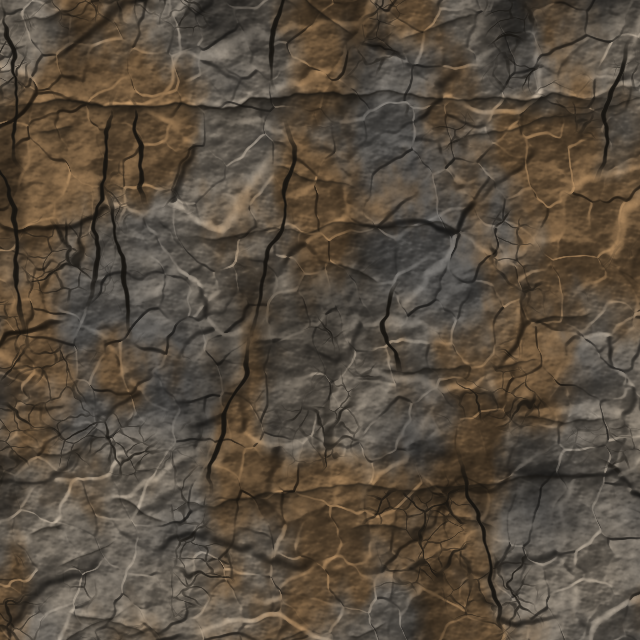
A Shadertoy shader for this texture:

```glsl
// Weathered cliff face: tilted stone facets and fine grain form a height field
// lit from above, tinted with slate, tan and ochre stains, then cut by
// shadowed ledges, steep seams and a broken network of hairline cracks.

const vec3 SLATE = vec3(0.295, 0.288, 0.278);
const vec3 TAN   = vec3(0.435, 0.402, 0.358);
const vec3 OCHRE = vec3(0.400, 0.300, 0.190);
const vec3 GAP   = vec3(0.085, 0.075, 0.060);
const float TEXEL = 0.002;   // sampling step in canvas units

float hash21(vec2 p) {
    vec3 q = fract(p.xyx * 0.1031);
    q += dot(q, q.yzx + 33.33);
    return fract((q.x + q.y) * q.z);
}

vec2 hash22(vec2 p) {
    return vec2(hash21(p + 17.3), hash21(p + 71.9));
}

float noise(vec2 p) {
    vec2 i = floor(p), f = fract(p);
    f = f * f * (3.0 - 2.0 * f);
    float low  = mix(hash21(i), hash21(i + vec2(1, 0)), f.x);
    float high = mix(hash21(i + vec2(0, 1)), hash21(i + vec2(1, 1)), f.x);
    return mix(low, high, f.y);
}

float fbm(vec2 p, int octaves) {
    float sum = 0.0, amp = 0.5;
    for (int i = 0; i < octaves; i++) {
        sum += amp * noise(p);
        p = mat2(1.6, 1.2, -1.2, 1.6) * p + 11.7;
        amp *= 0.5;
    }
    return sum;
}

vec2 warp(vec2 p, float freq, float amount) {
    vec2 q = p * freq;
    return p + amount * (vec2(fbm(q, 4), fbm(q + 43.0, 4)) - 0.47);
}

// Randomly tilted planes, one per cell, with narrow blended joints
float facets(vec2 p, float stepHeight) {
    vec2 cell = floor(p);
    float sum = 0.0, total = 0.0;
    for (int y = -1; y <= 1; y++)
    for (int x = -1; x <= 1; x++) {
        vec2 id = cell + vec2(x, y);
        vec2 d = p - id - hash22(id);
        vec2 tilt = hash22(id + 31.0) - 0.5;
        float weight = exp(-35.0 * dot(d, d));
        sum += weight * (dot(tilt, d) + stepHeight * hash21(id + 57.0));
        total += weight;
    }
    return sum / max(total, 1e-25);
}

// Gap between the two nearest cell centres: zero along the joints
float jointDistance(vec2 p) {
    vec2 cell = floor(p);
    float first = 9.0, second = 9.0;
    for (int y = -1; y <= 1; y++)
    for (int x = -1; x <= 1; x++) {
        vec2 id = cell + vec2(x, y);
        float d = length(p - id - hash22(id));
        second = min(second, max(first, d));
        first = min(first, d);
    }
    return second - first;
}

float rockHeight(vec2 p) {
    vec2 q = warp(p, 9.0, 0.09);
    float h = 1.1 * facets(q * vec2(7.0, 8.0), 0.30) / 7.0;
    h += 0.9 * facets(q * vec2(19.0, 17.0) + 5.0, 0.35) / 18.0;
    return h + 0.95 * fbm(p * vec2(11.0, 14.0), 5) / 11.0;
}

// Overhang: x is the shadow below the line, y the lit lip above it
vec2 ledge(vec2 p, vec2 centre, float halfLength, float slope, float depth) {
    float along = p.x - centre.x;
    float wobble = (fbm(vec2(p.x * 9.0, centre.y * 91.0), 5) - 0.48) * 0.055;
    float d = p.y - centre.y - slope * along - wobble;
    float span = 1.0 - smoothstep(0.6, 1.0, abs(along) / halfLength);
    float reach = depth * (0.15 + 1.5 * noise(vec2(p.x * 24.0, centre.y * 37.0)));
    float shadow = smoothstep(0.002, -0.002, d) * exp(min(d, 0.0) / reach);
    float lip = smoothstep(0.0, 0.004, d) * smoothstep(0.016, 0.004, d);
    return vec2(shadow, lip) * span;
}

// Steep, wandering crack of limited length
float seam(vec2 p, vec2 centre, float halfLength, float lean) {
    float along = p.y - centre.y;
    float wobble = (fbm(vec2(p.y * 12.0, centre.x * 83.0), 4) - 0.47) * 0.06;
    float d = abs(p.x - centre.x - lean * along - wobble);
    float width = 0.001 + 0.003 * noise(p * 35.0);
    float span = 1.0 - smoothstep(0.5, 1.0, abs(along) / halfLength);
    return (smoothstep(width + 0.002, width - 0.001, d) + 0.3 * exp(-d / 0.008)) * span;
}

void mainImage(out vec4 fragColor, in vec2 fragCoord) {
    vec2 p = fragCoord / iResolution.y;

    // Relief lit from above left
    float h = rockHeight(p);
    vec2 grad = vec2(rockHeight(p + vec2(TEXEL, 0)), rockHeight(p + vec2(0, TEXEL))) - h;
    float slope = dot(grad / TEXEL, vec2(0.45, -0.85));
    float light = 1.0 + 0.36 * slope / (1.0 + 0.5 * abs(slope));
    light *= 0.90 + 0.40 * (fbm(p * 90.0, 3) - 0.25);

    // Mineral tint, with ochre gathered below the ledges
    float tone = smoothstep(0.25, 0.70, fbm(p * 4.5 + 3.0, 6));
    vec3 rock = mix(SLATE, TAN, tone);
    float bands = exp(-pow((p.y - 0.73) / 0.10, 2.0)) + 0.8 * exp(-pow((p.y - 0.24) / 0.07, 2.0));
    float stain = fbm(p * vec2(8.0, 5.0) + 29.0, 5) + 0.13 * bands;
    rock = mix(rock, OCHRE, 0.8 * smoothstep(0.48, 0.72, stain));
    float soot = smoothstep(0.52, 0.75, fbm(p * vec2(9.0, 4.0) + 61.0, 5));
    rock *= light * (1.0 - 0.40 * soot);

    // Three long ledges, a rising fault and scattered small overhangs
    vec2 cut = ledge(p, vec2(0.48, 0.842), 0.60, 0.01, 0.011);
    cut = max(cut, 0.8 * ledge(p, vec2(0.52, 0.637), 0.27, 0.02, 0.006));
    cut = max(cut, 0.8 * ledge(p, vec2(0.60, 0.235), 0.40, 0.06, 0.010));
    cut = max(cut, 0.8 * ledge(p, vec2(0.88, 0.825), 0.24, 0.30, 0.006));
    float gap = 0.0;
    for (int i = 0; i < 22; i++) {
        vec2 seed = vec2(i, 7 * i + 3);
        vec2 shape = hash22(seed + 19.0);
        cut = max(cut, 0.8 * ledge(p, hash22(seed), 0.025 + 0.06 * shape.x, shape.y - 0.5, 0.008));
        if (i < 11) gap = max(gap, 0.75 * seam(p, hash22(seed + 5.0), 0.06 + 0.14 * shape.y, 0.5 * (shape.x - 0.6)));
    }

    // Hairline cracks at two sizes, broken up by noise
    vec2 q = warp(p, 14.0, 0.07);
    float broken = smoothstep(0.45, 0.65, fbm(p * 10.0 + 83.0, 3));
    float coarse = smoothstep(0.055, 0.010, jointDistance(q * vec2(11.0, 9.0)));
    float fine = smoothstep(0.12, 0.02, jointDistance(q * vec2(27.0, 31.0)));
    gap = max(gap, broken * max(0.75 * coarse, 0.5 * fine));

    rock *= 1.0 + 0.22 * cut.y;
    rock = mix(rock, GAP, clamp(max(gap, 0.9 * cut.x), 0.0, 1.0));
    fragColor = vec4(clamp(rock, 0.0, 1.0), 1.0);
}
```
